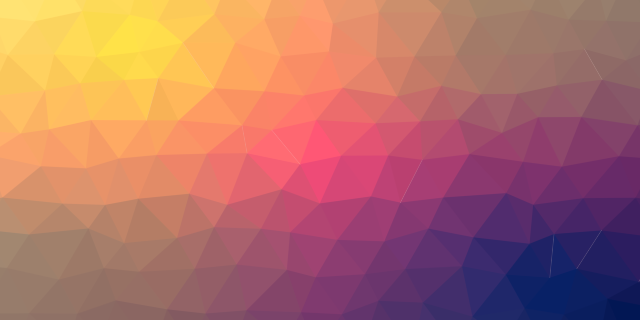
A WebGL 1 fragment shader for this background:

```glsl
precision highp float;
uniform vec2 u_resolution;

// Facet lattice, in canvas heights
const vec2 CELL = vec2(0.138, 0.115);
const vec2 LATTICE_ORIGIN = vec2(-0.03, 0.035);
const vec2 JITTER = vec2(0.5, 0.56);
const float TONE_SPREAD = 0.045;
const float HAIRLINE_SHARE = 0.06;
const float HAIRLINE_WIDTH = 0.0006;
const float HAIRLINE_ALPHA = 0.3;
const vec3 HAIRLINE = vec3(0.90, 0.80, 0.78);

// Gradient mesh colours, left to right, from the top row down
const vec3 LEMON = vec3(1.0, 0.89, 0.46);
const vec3 GOLD = vec3(1.0, 0.82, 0.35);
const vec3 PEACH = vec3(0.98, 0.61, 0.43);
const vec3 TAN = vec3(0.65, 0.52, 0.42);
const vec3 TAUPE = vec3(0.57, 0.48, 0.42);

const vec3 HONEY = vec3(1.0, 0.80, 0.37);
const vec3 AMBER = vec3(1.0, 0.75, 0.33);
const vec3 CORAL = vec3(1.0, 0.53, 0.41);
const vec3 CLAY = vec3(0.65, 0.46, 0.41);
const vec3 UMBER = vec3(0.54, 0.39, 0.40);

const vec3 APRICOT = vec3(0.99, 0.63, 0.43);
const vec3 ORANGE = vec3(0.98, 0.58, 0.41);
const vec3 PINK = vec3(1.0, 0.30, 0.47);
const vec3 BERRY = vec3(0.61, 0.23, 0.43);
const vec3 PLUM = vec3(0.45, 0.17, 0.41);

const vec3 STONE = vec3(0.63, 0.53, 0.44);
const vec3 COPPER = vec3(0.67, 0.48, 0.40);
const vec3 MAGENTA = vec3(0.64, 0.26, 0.45);
const vec3 VIOLET = vec3(0.30, 0.17, 0.44);
const vec3 INDIGO = vec3(0.20, 0.11, 0.37);

const vec3 EARTH = vec3(0.57, 0.47, 0.41);
const vec3 RUSSET = vec3(0.54, 0.39, 0.38);
const vec3 PURPLE = vec3(0.45, 0.21, 0.42);
const vec3 DUSK = vec3(0.19, 0.18, 0.42);
const vec3 MIDNIGHT = vec3(0.0, 0.08, 0.32);

// Local glows; centres in fractions of the canvas
const vec3 SUN = vec3(1.0, 0.90, 0.26);
const vec2 SUN_CENTRE = vec2(0.20, 0.86);
const vec3 NAVY = vec3(0.0, 0.13, 0.41);
const vec2 NAVY_CENTRE = vec2(0.86, 0.10);
const vec2 GLOW_SIZE = vec2(0.09, 0.15);

float hash(vec2 p) {
  return fract(sin(dot(p, vec2(127.1, 311.7))) * 43758.5453);
}

vec3 ramp(float t, vec3 a, vec3 b, vec3 c, vec3 d, vec3 e) {
  float s = clamp(t, 0.0, 1.0) * 4.0;
  vec3 col = mix(a, b, clamp(s, 0.0, 1.0));
  col = mix(col, c, clamp(s - 1.0, 0.0, 1.0));
  col = mix(col, d, clamp(s - 2.0, 0.0, 1.0));
  return mix(col, e, clamp(s - 3.0, 0.0, 1.0));
}

float glow(vec2 uv, vec2 centre) {
  vec2 d = (uv - centre) / GLOW_SIZE;
  return exp(-dot(d, d));
}

vec3 gradientMesh(vec2 uv) {
  vec3 top = ramp(uv.x, LEMON, GOLD, PEACH, TAN, TAUPE);
  vec3 upper = ramp(uv.x, HONEY, AMBER, CORAL, CLAY, UMBER);
  vec3 middle = ramp(uv.x, APRICOT, ORANGE, PINK, BERRY, PLUM);
  vec3 lower = ramp(uv.x, STONE, COPPER, MAGENTA, VIOLET, INDIGO);
  vec3 bottom = ramp(uv.x, EARTH, RUSSET, PURPLE, DUSK, MIDNIGHT);
  vec3 col = ramp(1.0 - uv.y, top, upper, middle, lower, bottom);
  col = mix(col, SUN, 0.8 * glow(uv, SUN_CENTRE));
  return mix(col, NAVY, 0.85 * glow(uv, NAVY_CENTRE));
}

// Jittered vertex of a lattice with staggered rows
vec2 vertex(vec2 id) {
  vec2 shift = vec2(hash(id), hash(id + 57.3)) - 0.5;
  vec2 stagger = vec2(0.5 * mod(id.y, 2.0), 0.0);
  return LATTICE_ORIGIN + CELL * (id + stagger + JITTER * shift);
}

// Signed distance to the left of the line a-b
float side(vec2 p, vec2 a, vec2 b) {
  vec2 e = normalize(b - a);
  return e.x * (p.y - a.y) - e.y * (p.x - a.x);
}

float segmentDistance(vec2 p, vec2 a, vec2 b) {
  vec2 e = b - a;
  return length(p - a - e * clamp(dot(p - a, e) / dot(e, e), 0.0, 1.0));
}

// Flat facet colour, with its coverage in alpha
vec4 facet(vec2 p, vec2 a, vec2 b, vec2 c, float tone, float px) {
  float inside = min(side(p, a, b), min(side(p, b, c), side(p, c, a)));
  float cover = smoothstep(-px, px, inside);
  if (cover <= 0.0) return vec4(0.0);
  vec2 uv = (a + b + c) / 3.0 * u_resolution.y / u_resolution;
  vec3 col = gradientMesh(uv) * (1.0 + TONE_SPREAD * (tone - 0.5));
  return vec4(col, 1.0) * cover;
}

void main() {
  float px = 0.7 / u_resolution.y;
  vec2 p = gl_FragCoord.xy / u_resolution.y;
  vec2 base = floor((p - LATTICE_ORIGIN) / CELL);
  vec4 sum = vec4(0.0);
  float line = 0.0;

  // Two facets per lattice cell; the diagonal alternates by row
  for (int j = -1; j <= 1; j++) {
    for (int i = -1; i <= 1; i++) {
      vec2 id = base + vec2(float(i), float(j));
      vec2 a = vertex(id);
      vec2 b = vertex(id + vec2(1.0, 0.0));
      vec2 c = vertex(id + vec2(0.0, 1.0));
      vec2 d = vertex(id + 1.0);
      bool odd = mod(id.y, 2.0) > 0.5;
      sum += facet(p, a, b, odd ? d : c, hash(id + 11.7), px);
      sum += facet(p, odd ? a : b, d, c, hash(id + 23.9), px);
      float gap = segmentDistance(p, odd ? a : b, odd ? d : c) - HAIRLINE_WIDTH;
      float chosen = step(hash(id + 41.3), HAIRLINE_SHARE);
      line = max(line, chosen * (1.0 - smoothstep(-px, px, gap)));
    }
  }

  vec3 col = sum.rgb / max(sum.a, 0.001);
  gl_FragColor = vec4(mix(col, HAIRLINE, line * HAIRLINE_ALPHA), 1.0);
}
```
